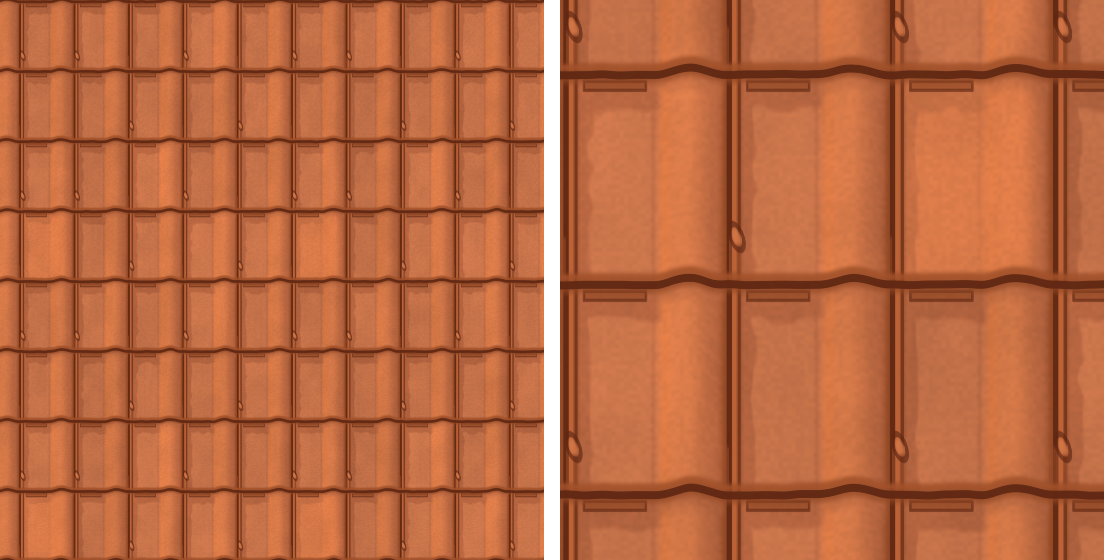
Left, the full canvas; right, a detail of the centre.
This texture is drawn by a Shadertoy shader. Its source:

```glsl
float hash(vec2 p) {
    return fract(sin(dot(p, vec2(127.1, 311.7))) * 43758.5453);
}

float noise(vec2 p) {
    vec2 i = floor(p), f = fract(p);
    f = f * f * (3.0 - 2.0 * f);
    return mix(mix(hash(i), hash(i + vec2(1, 0)), f.x),
               mix(hash(i + vec2(0, 1)), hash(i + vec2(1, 1)), f.x), f.y);
}

// Soft-edged stripe around a centre
float band(float x, float centre, float halfWidth, float soft) {
    return 1.0 - smoothstep(halfWidth - soft, halfWidth + soft, abs(x - centre));
}

float box(vec2 p, vec2 halfSize) {
    vec2 d = abs(p) - halfSize;
    return length(max(d, 0.0)) + min(max(d.x, d.y), 0.0);
}

void mainImage(out vec4 fragColor, in vec2 fragCoord) {
    vec3 clay = vec3(0.78, 0.45, 0.29);
    vec3 glow = vec3(0.84, 0.475, 0.285);
    vec3 shade = vec3(0.69, 0.38, 0.24);
    vec3 brown = vec3(0.57, 0.28, 0.14);
    vec3 dark = vec3(0.37, 0.15, 0.07);

    // Ten columns and eight rows, with rows counted downwards
    vec2 uv = fragCoord / iResolution.xy;
    vec2 p = vec2(uv.x * 10.0 - 0.37, (1.0 - uv.y) * 8.0 - 0.015);
    float soft = 5.0 / iResolution.x;
    float arch = sin(3.14159 * clamp((fract(p.x) - 0.54) / 0.44, 0.0, 1.0));
    p.y += 0.032 * arch * arch;
    vec2 q = fract(p);
    vec2 seam = fract(q + 0.5) - 0.5;
    vec2 tile = mod(floor(p), vec2(5, 4));
    float tone = hash(tile + 3.0);
    float bright = step(tile.x, 0.5) * step(2.5, tile.y);

    // Flat pan and rounded roll
    float roll = smoothstep(0.53, 0.61, q.x);
    vec3 col = mix(clay, glow, roll);
    col = mix(col, vec3(0.87, 0.47, 0.25), 0.55 * band(q.x, 0.61, 0.03, 0.03));
    col = mix(col, shade, 0.9 * smoothstep(0.72, 0.93, q.x));
    col = mix(col, brown, 0.8 * smoothstep(0.91, 0.99, q.x));
    col = mix(col, shade, 0.45 * band(q.x, 0.535, 0.012, 0.015));
    col = mix(col, vec3(0.89, 0.49, 0.28), 0.55 * bright * (1.0 - smoothstep(0.75, 0.95, q.x)));

    // Ragged shadow along the left and top of the pan
    float ragged = 0.05 * noise(p * 11.0);
    float shadow = max(1.0 - smoothstep(0.11, 0.14, q.x - ragged),
                       1.0 - smoothstep(0.13, 0.17, q.y - ragged));
    col = mix(col, shade, shadow * (1.0 - roll) * (0.85 - 0.4 * bright));
    col = mix(col, shade, 0.6 * roll * (1.0 - smoothstep(0.04, 0.14, q.y)));

    // Tone per tile, weathering and grain
    col *= 0.965 + 0.07 * tone;
    col *= 0.97 + 0.06 * noise(p * vec2(5.0, 4.0));
    col *= 0.97 + 0.06 * noise(p * vec2(38.0, 50.0));

    // Recessed latch under the upper seam
    float latch = box(q - vec2(0.3, 0.06), vec2(0.19, 0.022));
    col = mix(col, brown, 0.65 * (1.0 - smoothstep(-soft, soft, latch)));
    col = mix(col, dark, 0.6 * band(latch, 0.0, 0.008, soft));

    // Side groove: dark gap, lit lip and inner crease
    float alternate = mod(tile.x + step(3.5, tile.x) + step(0.5, tile.x), 2.0);
    float evenNotch = max(step(tile.x, 1.5), band(tile.x, 3.0, 0.5, 0.1));
    float notch = mod(tile.y, 2.0) < 0.5 ? evenNotch : 1.0 - evenNotch;
    float open = notch * smoothstep(0.76, 0.8, q.y);
    col = mix(col, brown, 0.75 * band(seam.x, 0.02, 0.055, 0.02));
    col = mix(col, vec3(0.76, 0.4, 0.22), 0.85 * band(seam.x, 0.032, 0.013, soft));
    col = mix(col, dark, (0.9 - 0.5 * open) * band(seam.x, 0.0, 0.016, soft));
    col = mix(col, dark, (0.6 - 0.4 * open) * band(seam.x, 0.062, 0.009, soft));

    // Small clip near the foot of some grooves
    vec2 clip = vec2(seam.x - 0.045, q.y - 0.78);
    clip.x -= 0.35 * clip.y;
    float knob = length(clip * vec2(1.0, 0.65)) - 0.034;
    col = mix(col, dark, 0.65 * notch * band(knob, 0.006, 0.01, soft));
    col = mix(col, glow, 0.8 * notch * (1.0 - smoothstep(-0.02, 0.0, knob)));

    // Overlap between rows: worn lip, dark line and cast shadow
    float wear = 0.008 * (noise(p * vec2(9.0, 1.0)) - 0.5);
    float y = seam.y + wear;
    col = mix(col, brown, 0.75 * band(y, 0.0, 0.045, 0.025));
    col = mix(col, vec3(0.66, 0.33, 0.17), 0.6 * band(y, -0.03, 0.012, 0.012));
    col = mix(col, dark, 0.92 * band(y, 0.008, 0.019, soft));

    fragColor = vec4(col, 1.0);
}
```
